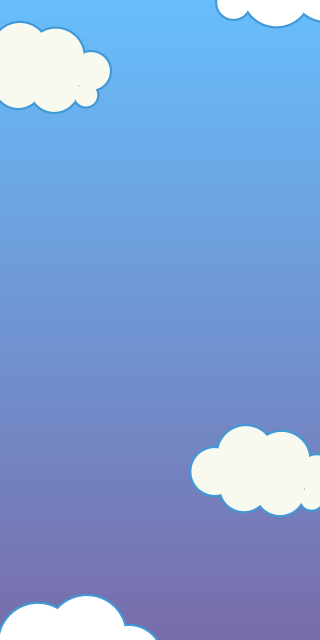
Write a Shadertoy shader that draws this background.

```glsl
// Draws puffy outlined clouds drifting over a blue-to-violet gradient sky.

const vec3 SKY_TOP = vec3(0.405, 0.745, 0.990);
const vec3 SKY_BOTTOM = vec3(0.472, 0.425, 0.665);
const vec3 OUTLINE = vec3(0.25, 0.595, 0.84);
const vec3 CREAM = vec3(0.973, 0.980, 0.941);
const vec3 WHITE = vec3(1.0);
const float OUTLINE_WIDTH = 0.0068;

// Puffs of one cloud: centre and radius, in units of the crown radius
const int PUFF_COUNT = 7;
const vec3 PUFFS[PUFF_COUNT] = vec3[](
    vec3( 0.00,  0.00, 1.00),
    vec3( 1.19, -0.19, 1.00),
    vec3(-1.03, -0.58, 0.85),
    vec3( 2.36, -0.67, 0.70),
    vec3( 2.19, -1.47, 0.45),
    vec3(-0.06, -1.11, 0.86),
    vec3( 1.14, -1.22, 0.88));

// Cloud placement: crown centre, size, and facing (-1 mirrors it)
const int CLOUD_COUNT = 4;
const vec4 CLOUDS[CLOUD_COUNT] = vec4[](
    vec4(0.0625, 1.841, 0.094,  1.0),
    vec4(0.768,  0.581, 0.094,  1.0),
    vec4(0.271,  0.016, 0.128, -1.0),
    vec4(1.010,  2.180, 0.128, -1.0));

// Distance to the union of all puffs
float cloudDistance(vec2 p, vec4 cloud) {
    vec2 local = (p - cloud.xy) / cloud.z * vec2(cloud.w, 1.0);
    float d = 1e3;
    for (int i = 0; i < PUFF_COUNT; i++) {
        d = min(d, length(local - PUFFS[i].xy) - PUFFS[i].z);
    }
    return d * cloud.z;
}

// Antialiased coverage of the inside of a shape
float coverage(float d, float pixel) {
    return clamp(0.5 - d / pixel, 0.0, 1.0);
}

vec3 paintCloud(vec3 color, float d, vec3 fill, float pixel) {
    color = mix(color, OUTLINE, coverage(d, pixel));
    return mix(color, fill, coverage(d + OUTLINE_WIDTH, pixel));
}

void mainImage(out vec4 fragColor, in vec2 fragCoord) {
    // Canvas width is one unit
    vec2 p = fragCoord / iResolution.x;
    float pixel = 1.0 / iResolution.x;

    vec3 color = mix(SKY_BOTTOM, SKY_TOP, fragCoord.y / iResolution.y);

    // Mirrored clouds are white, the others cream
    for (int i = 0; i < CLOUD_COUNT; i++) {
        vec3 fill = CLOUDS[i].w < 0.0 ? WHITE : CREAM;
        color = paintCloud(color, cloudDistance(p, CLOUDS[i]), fill, pixel);
    }

    fragColor = vec4(color, 1.0);
}
```
